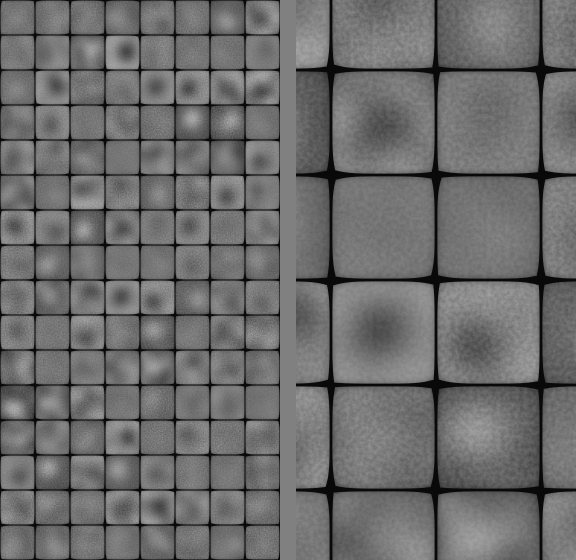
Left, the full canvas; right, a detail of the centre.
Reproduce this pattern procedurally as a Shadertoy shader.

```glsl
#define TILES vec2(8.0, 16.0)
#define BASE_GRAY 0.462
#define SEAM_GRAY 0.035
#define SEAM_HALF_WIDTH 0.013
#define CORNER_BEND 0.034
#define BLOB_STRENGTH 0.30
#define CLOUD_STRENGTH 0.17
#define GRAIN_STRENGTH 0.075
#define GRAIN_SCALE 23.0
#define EDGE_SHADE 0.22

vec2 hash2(vec2 p) {
    vec3 h = fract(p.xyx * vec3(0.1031, 0.1030, 0.0973));
    h += dot(h, h.yzx + 33.33);
    return fract((h.xx + h.yz) * h.zy);
}

vec2 gradientAt(vec2 lattice) {
    float angle = 6.2832 * hash2(lattice).x;
    return vec2(cos(angle), sin(angle));
}

float gradientNoise(vec2 p) {
    vec2 i = floor(p), f = p - i;
    vec2 u = f * f * f * (f * (f * 6.0 - 15.0) + 10.0);
    vec2 e = vec2(0.0, 1.0);
    float bottom = mix(dot(gradientAt(i), f),
                       dot(gradientAt(i + e.yx), f - e.yx), u.x);
    float top = mix(dot(gradientAt(i + e.xy), f - e.xy),
                    dot(gradientAt(i + e.yy), f - e.yy), u.x);
    return mix(bottom, top, u.y);
}

// Signed distance to a square whose bowed sides fall away at the corners
float tileDistance(vec2 q, vec2 id) {
    vec2 along = 2.0 * q.yx;
    vec2 bow = along * along;
    bow *= bow;
    vec2 quadrant = step(0.0, q);
    vec2 bend = CORNER_BEND * (0.3 + 1.2 * hash2(id * 2.0 + quadrant + 71.0));
    vec2 side = abs(q) + bend * bow - (0.5 - SEAM_HALF_WIDTH);
    return max(side.x, side.y);
}

// Uneven tone within one tile: a light or dark blob, clouding and grain
float tileTone(vec2 q, vec2 id) {
    vec2 blobSeed = hash2(id + 13.0);
    vec2 center = (hash2(id + 37.0) - 0.5) * 0.3;
    vec2 wear = hash2(id + 59.0);

    float signedSize = 2.0 * blobSeed.x - 1.0;
    float strength = BLOB_STRENGTH * signedSize * (0.2 + 0.8 * abs(signedSize));
    vec2 fromCenter = q - center;
    float blob = exp(-10.0 * dot(fromCenter, fromCenter)) - 0.45;

    float cloud = gradientNoise(q * 1.9 + id * 7.3 + 5.0);
    float grain = gradientNoise((q + id) * GRAIN_SCALE + 0.37)
                + 0.6 * gradientNoise((q + id) * GRAIN_SCALE * 2.1 + 9.1);
    return BASE_GRAY + strength * blob
         + CLOUD_STRENGTH * (0.25 + wear.x * wear.x) * cloud
         + GRAIN_STRENGTH * (0.5 + 0.7 * wear.y) * grain;
}

void mainImage(out vec4 fragColor, in vec2 fragCoord) {
    vec2 p = fragCoord / iResolution.xy * TILES;
    vec2 id = floor(p);
    vec2 q = p - id - 0.5;
    float pixel = TILES.y / iResolution.y;

    float d = tileDistance(q, id);
    float tone = tileTone(q, id);

    // Soft contact shade along the seams, deeper toward the corners
    vec2 a = 2.0 * abs(q);
    float corner = pow(a.x * a.y, 8.0);
    tone *= 1.0 - EDGE_SHADE * exp(min(d, 0.0) * 35.0);
    tone *= 1.0 - 0.6 * corner;

    float coverage = clamp(0.5 - d / pixel, 0.0, 1.0);
    fragColor = vec4(vec3(mix(SEAM_GRAY, tone, coverage)), 1.0);
}
```
